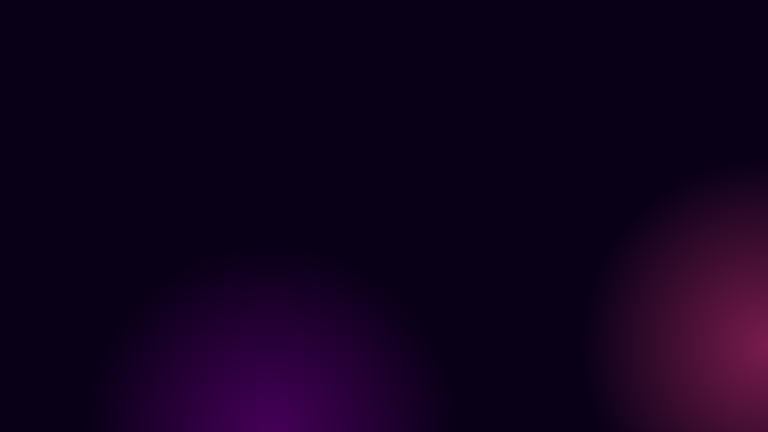
Give the GLSL for this background, as a WebGL 1 fragment shader.

```glsl
precision highp float;

uniform vec2 u_resolution;

const vec3 NIGHT  = vec3(0.036, 0.0, 0.090);
const vec3 VIOLET = vec3(0.275, 0.0, 0.345);
const vec3 ROSE   = vec3(0.475, 0.110, 0.300);

// Centres are fractions of the canvas; radii are fractions of its height.
const vec2 VIOLET_CENTER = vec2(0.353, 0.0);
const vec2 ROSE_CENTER   = vec2(1.0, 0.2);
const float VIOLET_RADIUS = 0.43;
const float ROSE_RADIUS   = 0.43;

// Linear falloff from 1 at the centre to 0 at the radius.
float glow(vec2 uv, vec2 center, float radius) {
    float aspect = u_resolution.x / u_resolution.y;
    vec2 offset = (uv - center) * vec2(aspect, 1.0);
    return clamp(1.0 - length(offset) / radius, 0.0, 1.0);
}

void main() {
    vec2 uv = gl_FragCoord.xy / u_resolution;

    // Two soft lights over a flat night colour
    vec3 color = NIGHT;
    color = mix(color, VIOLET, glow(uv, VIOLET_CENTER, VIOLET_RADIUS));
    color = mix(color, ROSE, glow(uv, ROSE_CENTER, ROSE_RADIUS));

    gl_FragColor = vec4(color, 1.0);
}
```
